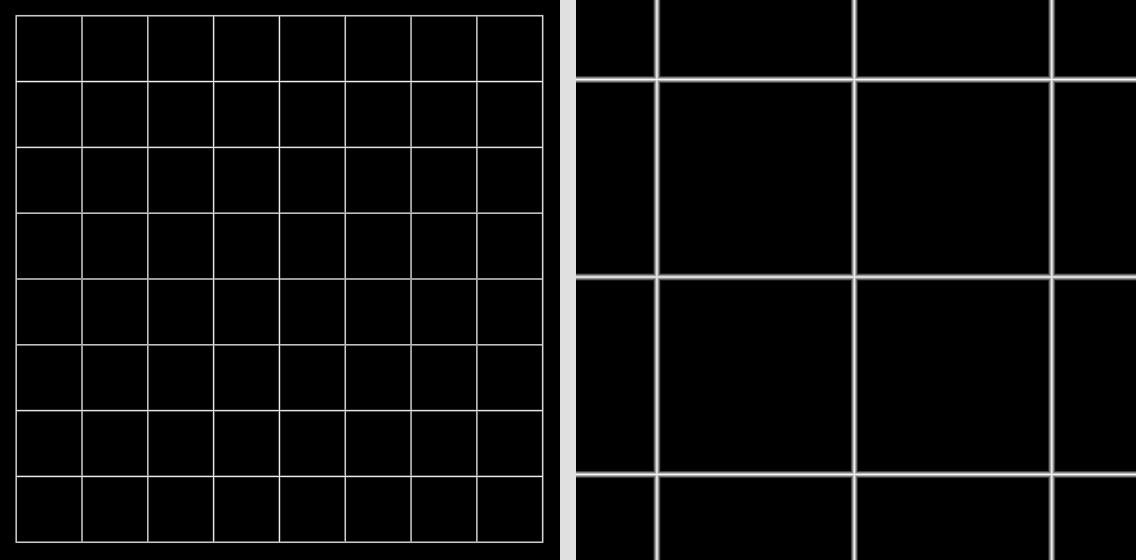
Left, the full canvas; right, a detail of the centre.
This pattern is drawn by a three.js fragment shader. Its source:

```glsl
// Thin, softly edged white grid of eight by eight square cells on black.
// The distance to the nearest grid line on each axis gives a soft stroke,
// and each stroke is cut off where it meets the outer frame.

varying vec2 vUv;

const float CELLS = 8.0;                          // cells across and down
const float CELL_SIZE = 0.11752;                  // spacing of the lines
const vec2 GRID_CENTER = vec2(0.4990, 0.5018);
const float LINE_WIDTH = 0.00234;
const float EDGE_SOFTNESS = 0.00234;              // width of the edge ramp
const vec3 BACKGROUND = vec3(0.0);
const vec3 LINE_COLOR = vec3(0.98);

// Coverage of a soft stroke at a given distance from its center line.
vec2 stroke(vec2 dist) {
  return clamp((0.5 * LINE_WIDTH - dist) / EDGE_SOFTNESS + 0.5, 0.0, 1.0);
}

void main() {
  vec2 p = vUv - GRID_CENTER;
  float halfCells = 0.5 * CELLS;

  // Nearest line on each axis, limited to the lines of the frame
  vec2 nearest = clamp(floor(p / CELL_SIZE + 0.5), -halfCells, halfCells);
  vec2 lines = stroke(abs(p - nearest * CELL_SIZE));

  // Extent of the grid along each axis
  vec2 inside = stroke(max(abs(p) - halfCells * CELL_SIZE, 0.0));

  float coverage = max(lines.x * inside.y, lines.y * inside.x);
  gl_FragColor = vec4(mix(BACKGROUND, LINE_COLOR, coverage), 1.0);
}
```
